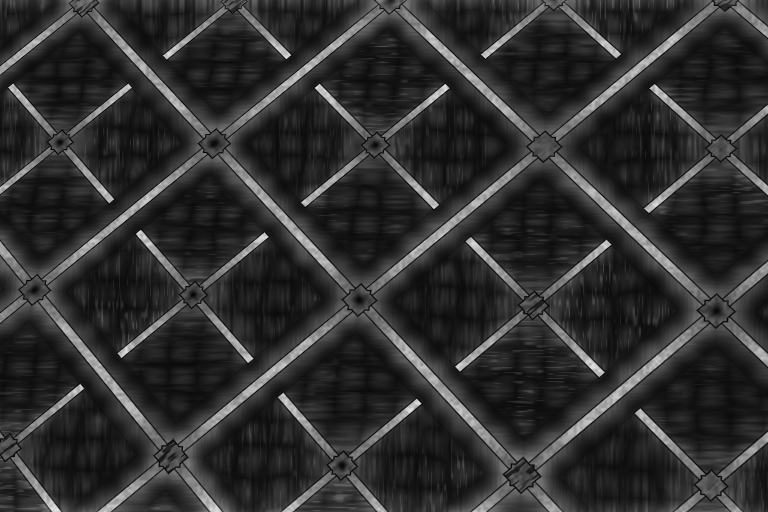
Give the GLSL for this pattern, as a Shadertoy shader.

```glsl
// Dark coffered lattice: pale diagonal bars, star bosses and grained wooden panels in slight perspective.

float hash(vec2 p) {
    p = fract(p * vec2(0.1031, 0.1137));
    p += dot(p, p.yx + 33.33);
    return fract((p.x + p.y) * p.x * 17.3);
}

float noise(vec2 p) {
    vec2 i = floor(p), f = fract(p);
    f = f * f * (3.0 - 2.0 * f);
    return mix(mix(hash(i), hash(i + vec2(1, 0)), f.x),
               mix(hash(i + vec2(0, 1)), hash(i + vec2(1, 1)), f.x), f.y);
}

float fill(float d, float px) {
    return clamp(0.5 - d / px, 0.0, 1.0);
}

// Undo the perspective: lattice lines fall on whole numbers.
vec2 latticeCoord(vec2 q) {
    vec2 right = vec2(0.3716, 0.3066) - 0.01 * q;
    vec2 down = vec2(0.2595, -0.3465) + 0.057 * q;
    return inverse(mat2(right, down)) * (q - vec2(0.702, 0.414));
}

// Eight-pointed star made of two crossed squares.
float starDist(vec2 p, float size) {
    p = abs(p);
    return min(max(p.x, p.y) - size, 0.707 * (p.x + p.y) - 0.85 * size);
}

float drawBar(float tone, float d, float value, float px) {
    tone = mix(tone, 0.02, 0.85 * fill(d - 0.005, px));
    return mix(tone, value, fill(d, px));
}

float drawBoss(float tone, vec2 p, float size, vec2 id, vec2 q, float px) {
    float d = starDist(p, size);
    float kind = hash(id * 7.0 + 91.0);
    float face = 0.33 + 0.16 * (noise(q * 130.0) - 0.5);
    // Some bosses have a dark hollow, others diagonal scratches.
    float hollow = exp(-dot(p, p) / (size * size * 0.3));
    float scratch = smoothstep(0.45, 0.75, noise(vec2(p.x * 25.0, p.y * 130.0) + id * 9.0));
    face *= 1.0 - hollow * (kind > 0.45 ? 0.9 : 0.15);
    face *= 1.0 - scratch * (kind < 0.3 ? 0.65 : 0.1);
    tone = mix(tone, 0.02, fill(d - 0.005, px));
    return mix(tone, face, fill(d, px));
}

void mainImage(out vec4 fragColor, in vec2 fragCoord) {
    vec2 q = fragCoord / iResolution.y;
    float px = 2.4 / iResolution.y;
    vec2 c = latticeCoord(q);
    vec2 f = fract(c) - 0.5;
    vec2 node = floor(c + 0.5);
    vec2 fromNode = c - node;
    vec2 a = abs(f);
    float reach = max(a.x, a.y);
    float edge = 0.5 - reach;
    float cross = min(a.x, a.y);

    // Wood grain runs across in upper and lower panels, upright in side panels.
    bool level = f.x * f.y < 0.0;
    vec2 along = level ? q : q.yx;
    along.x += 0.02 * noise(q * 9.0);
    float grain = noise(along * vec2(18.0, 190.0));
    float fibre = noise(along * vec2(45.0, 330.0) + 40.0);
    float patches = noise(q * 11.0 + 5.0);
    float panelRandom = hash(floor(c * 2.0) + 57.0);

    // Soft rounded blobs in the panels.
    vec2 turned = vec2(f.x + f.y, f.x - f.y) + 0.05 * (noise(q * 16.0) - 0.5);
    float blobs = abs(cos(turned.x * 18.0) * cos(turned.y * 18.0) + 0.35 * (patches - 0.5));
    float inside = smoothstep(0.085, 0.14, edge);
    float tone = 0.025 + inside * (0.03 + 0.085 * blobs) * (0.55 + 0.9 * grain);
    tone += inside * (0.06 + 0.14 * panelRandom) * smoothstep(0.6, 0.95, fibre) * patches;

    // Wide beams fade from the main bars with a scalloped rim.
    float run = a.x > a.y ? f.y : f.x;
    float rim = edge + 0.008 * cos(run * 50.0) + 0.025 * (noise(q * 22.0) - 0.5);
    float beam = 0.33 * exp(-rim * rim / 0.0052);
    tone += beam * (0.65 + 0.5 * noise(q * 14.0 + 20.0)) * (0.9 + 0.2 * fibre);
    tone += 0.14 * exp(-dot(fromNode, fromNode) / 0.012);

    // Glow beside the short bars and around the cell centres.
    float halo = 0.24 * exp(-cross / 0.035) + 0.12 * exp(-dot(f, f) / 0.012);
    tone += halo * smoothstep(0.08, 0.12, edge) * (0.6 + 0.6 * grain);

    // Thin seam where panel meets beam.
    tone *= 1.0 - 0.4 * fill(abs(edge - 0.1) - 0.001, px);

    // Worn bars: short ones brighten outward, long ones dim at the bosses.
    float wear = 0.75 + 0.3 * noise(q * 170.0) + 0.2 * noise(q * 45.0);
    float shortBar = max(cross - 0.0145, reach - 0.4);
    tone = drawBar(tone, shortBar, wear * mix(0.38, 0.78, reach / 0.4), px);
    float nodeFar = smoothstep(0.04, 0.3, length(fromNode));
    tone = drawBar(tone, edge - 0.018, wear * mix(0.42, 0.66, nodeFar), px);

    // Star bosses at crossings and cell centres.
    tone = drawBoss(tone, fromNode, 0.048, node, q, px);
    tone = drawBoss(tone, f, 0.04, floor(c) + 0.5, q, px);

    // Pale wash along the top and bottom borders.
    float border = min(q.y, 1.0 - q.y);
    tone += 0.13 * exp(-border / 0.018) * (0.4 + 0.9 * grain);

    fragColor = vec4(vec3(clamp(tone, 0.0, 1.0)), 1.0);
}
```
